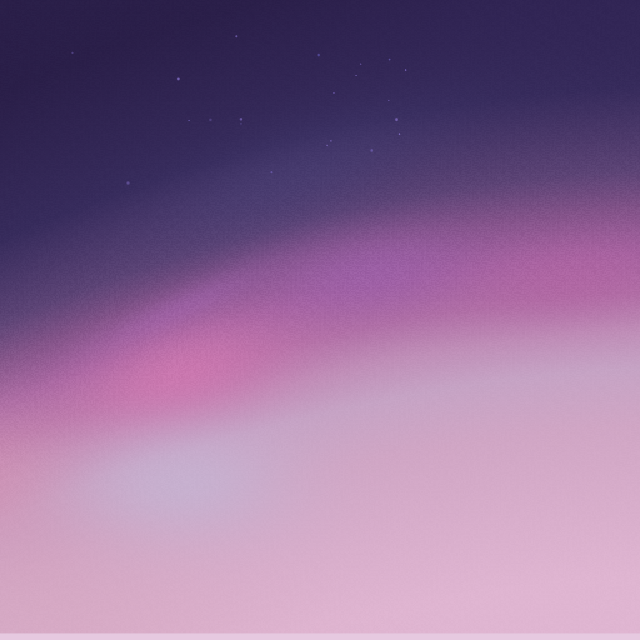
A three.js fragment shader for this background:

```glsl
// Twilight sky: indigo night over slanted violet and rose cloud bands, with faint stars and grain.
varying vec2 vUv;

const int STAR_COUNT = 22;

float hash(vec2 p) {
  return fract(sin(dot(p, vec2(127.1, 311.7))) * 43758.5453);
}

// Height of the boundary between night and cloud
float ridgeHeight(float x) {
  return 0.435 + 0.43 * x - 0.19 * x * x;
}

// Moves from one colour to the next between two depths
vec3 rampTo(vec3 color, vec3 next, float start, float end, float depth) {
  return mix(color, next, clamp((depth - start) / (end - start), 0.0, 1.0));
}

vec3 skyRamp(float depth) {
  vec3 color = vec3(0.165, 0.12, 0.285);
  color = rampTo(color, vec3(0.215, 0.17, 0.36), -0.42, -0.19, depth);
  color = rampTo(color, vec3(0.36, 0.265, 0.46), -0.19, -0.06, depth);
  color = rampTo(color, vec3(0.50, 0.32, 0.53), -0.06, 0.0, depth);
  color = rampTo(color, vec3(0.63, 0.38, 0.62), 0.0, 0.07, depth);
  color = rampTo(color, vec3(0.69, 0.44, 0.65), 0.07, 0.13, depth);
  color = rampTo(color, vec3(0.75, 0.56, 0.72), 0.13, 0.19, depth);
  color = rampTo(color, vec3(0.775, 0.64, 0.77), 0.19, 0.25, depth);
  color = rampTo(color, vec3(0.815, 0.65, 0.77), 0.25, 0.34, depth);
  return rampTo(color, vec3(0.875, 0.71, 0.82), 0.34, 0.58, depth);
}

// Soft tilted ellipse
float glow(vec2 p, vec2 center, vec2 radius, float angle) {
  float c = cos(angle);
  float s = sin(angle);
  vec2 q = p - center;
  q = vec2(c * q.x + s * q.y, c * q.y - s * q.x) / radius;
  return exp(-dot(q, q));
}

vec3 addGlows(vec3 color, vec2 p) {
  // Night haze
  color = mix(color, vec3(0.28, 0.25, 0.46), 0.5 * glow(p, vec2(0.46, 0.72), vec2(0.24, 0.07), 0.35));
  color = mix(color, vec3(0.20, 0.15, 0.35), 0.5 * glow(p, vec2(0.95, 1.0), vec2(0.40, 0.11), 0.1));
  // Violet and magenta clouds
  color = mix(color, vec3(0.62, 0.38, 0.67), 0.7 * glow(p, vec2(0.58, 0.575), vec2(0.16, 0.06), 0.15));
  color = mix(color, vec3(0.70, 0.395, 0.64), 0.6 * glow(p, vec2(0.89, 0.565), vec2(0.16, 0.065), 0.1));
  color = mix(color, vec3(0.61, 0.38, 0.67), 0.6 * glow(p, vec2(0.28, 0.515), vec2(0.13, 0.025), 0.45));
  // Rose cloud
  color = mix(color, vec3(0.81, 0.47, 0.69), 0.85 * glow(p, vec2(0.28, 0.41), vec2(0.17, 0.075), 0.3));
  // Pale light and warm lower left
  color = mix(color, vec3(0.82, 0.58, 0.71), 0.75 * glow(p, vec2(-0.02, 0.24), vec2(0.16, 0.13), 0.0));
  color = mix(color, vec3(0.775, 0.70, 0.82), 0.85 * glow(p, vec2(0.29, 0.24), vec2(0.16, 0.085), 0.05));
  return mix(color, vec3(0.84, 0.66, 0.76), 0.6 * glow(p, vec2(0.08, 0.03), vec2(0.32, 0.12), 0.0));
}

vec3 addStars(vec3 color, vec2 p) {
  for (int i = 0; i < STAR_COUNT; i++) {
    float id = float(i);
    float seed = hash(vec2(id, 3.7));
    vec2 spread = vec2(hash(vec2(id, 1.3)), hash(vec2(id, 8.1)));
    vec2 center = vec2(0.05 + 0.61 * spread.x, 0.68 + 0.23 * spread.y + 0.08 * spread.x);
    float radius = mix(0.0012, 0.0032, seed * seed);
    float disc = 1.0 - smoothstep(0.3 * radius, 1.3 * radius, length(p - center));
    vec3 starColor = mix(vec3(0.34, 0.30, 0.62), vec3(0.58, 0.48, 0.84), hash(vec2(id, 5.9)));
    color = mix(color, starColor, disc * mix(0.35, 0.9, hash(vec2(id, 6.3))));
  }
  return color;
}

// Fine speckle, strongest around the cloud boundary
vec3 addGrain(vec3 color, vec2 p, float depth) {
  float speckle = hash(floor(p * 512.0)) - 0.5;
  float amount = 0.012 + 0.028 * exp(-pow((depth - 0.02) / 0.16, 2.0));
  return color + speckle * amount;
}

void main() {
  float depth = ridgeHeight(vUv.x) - vUv.y;
  vec3 color = addGlows(skyRamp(depth), vUv);
  color = addStars(color, vUv);
  color = addGrain(color, vUv, depth);

  // Pale strip along the lower edge
  float strip = 1.0 - smoothstep(0.009, 0.0115, vUv.y);
  color = mix(color, vec3(0.90, 0.79, 0.88), strip);

  gl_FragColor = vec4(color, 1.0);
}
```
